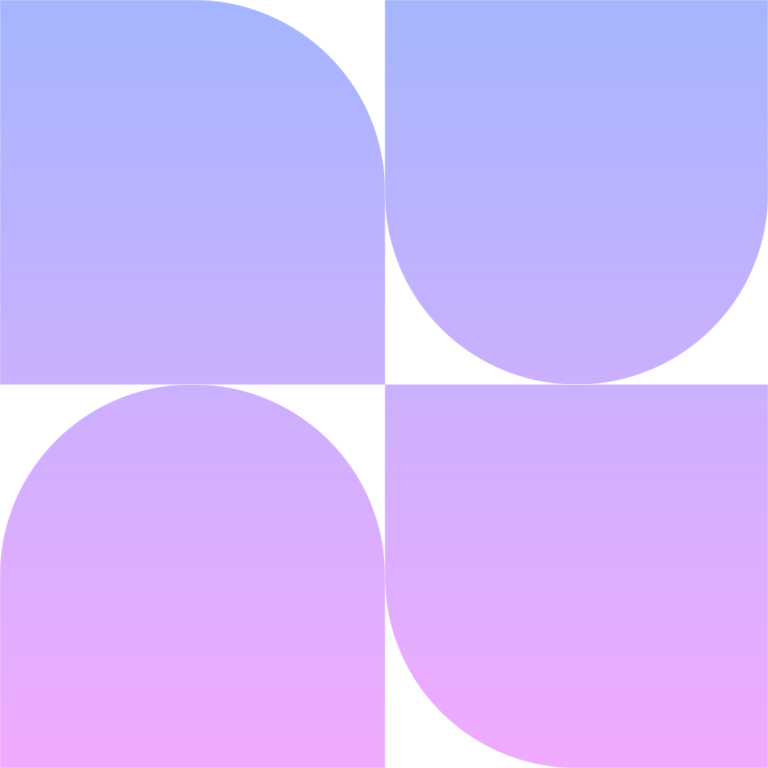
Write a WebGL 2 fragment shader that draws this background.

```glsl
#version 300 es
precision highp float;

uniform vec2 u_resolution;
out vec4 outColor;

const vec3 TOP_COLOR = vec3(0.647, 0.712, 1.0);
const vec3 BOTTOM_COLOR = vec3(0.945, 0.667, 0.995);
const vec3 GAP_COLOR = vec3(1.0);
const vec2 SEAM = vec2(0.5013, 0.4993);  // where the four tiles meet
const float RADIUS = 0.249;
const float EDGE_WIDTH = 0.002;

// Rounded corners per tile: top right, bottom right, top left, bottom left.
// Tiles run left to right, bottom row first.
const vec4 ROUNDED[4] = vec4[4](
    vec4(1, 0, 1, 0), vec4(0, 0, 0, 1),
    vec4(1, 0, 0, 0), vec4(0, 1, 0, 1));

// Signed distance to a box with a separate radius for each corner
float roundedBox(vec2 p, vec2 halfSize, vec4 radii) {
    vec2 side = p.x > 0.0 ? radii.xy : radii.zw;
    float r = p.y > 0.0 ? side.x : side.y;
    vec2 q = abs(p) - halfSize + r;
    return min(max(q.x, q.y), 0.0) + length(max(q, 0.0)) - r;
}

void main() {
    vec2 uv = gl_FragCoord.xy / u_resolution;

    // Union of the two by two tiles
    float dist = 1.0;
    for (int i = 0; i < 4; i++) {
        vec2 cell = vec2(i % 2, i / 2);
        vec2 low = cell * SEAM;
        vec2 high = mix(SEAM, vec2(1.0), cell);
        vec2 center = 0.5 * (low + high);
        dist = min(dist, roundedBox(uv - center, 0.5 * (high - low), ROUNDED[i] * RADIUS));
    }

    // One vertical gradient runs through all tiles
    float edge = max(EDGE_WIDTH, 1.0 / min(u_resolution.x, u_resolution.y));
    float coverage = clamp(0.5 - dist / edge, 0.0, 1.0);
    vec3 tileColor = mix(BOTTOM_COLOR, TOP_COLOR, uv.y);
    outColor = vec4(mix(GAP_COLOR, tileColor, coverage), 1.0);
}
```
